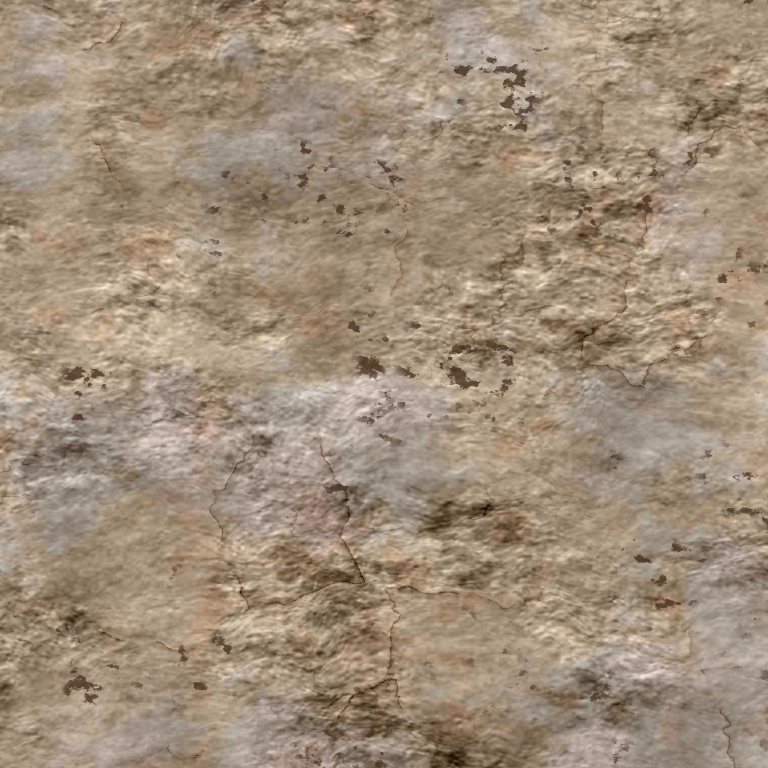
Write a three.js fragment shader that draws this texture.

```glsl
#define PLATE_SCALE vec2(5.2, 4.4)
#define STRATA_SCALE vec2(9.0, 15.0)
#define LIGHT_STEP vec2(-0.0013, 0.0022)
#define RELIEF_GAIN 6.0
#define BASE_TONE 0.77
#define SHADOW_TAN vec3(0.35, 0.275, 0.185)
#define PALE_TAN vec3(0.74, 0.665, 0.57)
#define SHADOW_GREY vec3(0.39, 0.335, 0.29)
#define PALE_LILAC vec3(0.725, 0.665, 0.635)
#define PALE_BLUE vec3(0.68, 0.65, 0.615)
#define RUST_TINT vec3(1.0, 0.84, 0.74)
#define PIT_COLOR vec3(0.25, 0.16, 0.10)

varying vec2 vUv;

float hash(vec2 p) {
  vec3 a = fract(p.xyx * 0.1031);
  a += dot(a, a.yzx + 33.33);
  return fract((a.x + a.y) * a.z);
}

vec2 hash2(vec2 p) {
  return vec2(hash(p + 11.0), hash(p + 57.0));
}

float noise(vec2 p) {
  vec2 i = floor(p);
  vec2 f = fract(p);
  vec2 w = f * f * f * (f * (f * 6.0 - 15.0) + 10.0);
  float low = mix(hash(i), hash(i + vec2(1.0, 0.0)), w.x);
  float high = mix(hash(i + vec2(0.0, 1.0)), hash(i + 1.0), w.x);
  return mix(low, high, w.y) - 0.5;
}

// Layered noise centred on zero, turned a little at each octave
float fbm(vec2 p) {
  float sum = 0.0;
  float amp = 0.48;
  for (int i = 0; i < 5; i++) {
    sum += amp * noise(p + 100.0);
    p = mat2(1.92, 0.56, -0.56, 1.92) * p + 17.3;
    amp *= 0.57;
  }
  return sum;
}

// Broken plates: x = distance to the edge, y = height above the neighbour
vec2 plates(vec2 p) {
  vec2 cell = floor(p);
  vec2 home = cell;
  vec2 toHome = vec2(0.0);
  float nearest = 9.0;
  for (int y = -1; y <= 1; y++) {
    for (int x = -1; x <= 1; x++) {
      vec2 c = cell + vec2(float(x), float(y));
      vec2 r = c + hash2(c) - p;
      if (dot(r, r) < nearest) {
        nearest = dot(r, r);
        home = c;
        toHome = r;
      }
    }
  }
  vec2 edge = vec2(9.0, 0.0);
  for (int y = -2; y <= 2; y++) {
    for (int x = -2; x <= 2; x++) {
      vec2 c = home + vec2(float(x), float(y));
      vec2 r = c + hash2(c) - p;
      vec2 between = r - toHome;
      if (dot(between, between) > 0.0001) {
        float d = dot(0.5 * (r + toHome), normalize(between));
        if (d < edge.x) edge = vec2(d, hash(home) - hash(c));
      }
    }
  }
  return edge;
}

void main() {
  vec2 p = vUv;
  vec2 warp = vec2(fbm(p * 6.0), fbm(p * 6.0 + 31.0));

  // Layered relief lit from the upper left
  vec2 bed = p * STRATA_SCALE + warp * 0.7;
  float height = fbm(bed);
  float relief = height - fbm(bed + LIGHT_STEP * STRATA_SCALE);
  float rough = smoothstep(-0.12, 0.16, fbm(p * vec2(5.0, 7.0) + 71.0));

  // Broad stains, upright streaks, grit and fine grain
  float stain = fbm(p * 4.0 + 5.0);
  float streak = fbm(p * vec2(9.0, 3.0) + 23.0);
  float grit = fbm(p * vec2(26.0, 42.0) + warp + 83.0);
  float grain = noise(p * vec2(90.0, 150.0)) + noise(p * vec2(190.0, 240.0) + 9.0);
  float tone = BASE_TONE + 0.55 * stain + 0.35 * streak + 0.6 * height;
  tone += RELIEF_GAIN * relief * mix(0.6, 1.5, rough);
  tone += (0.55 * grit + 0.3 * grain) * mix(0.6, 1.15, rough);

  // Dark stipple and thin interrupted cracks in the rough parts
  float stipple = smoothstep(0.06, 0.22, fbm(p * vec2(21.0, 36.0) + 61.0));
  tone -= 0.38 * stipple * rough;
  float vein = abs(fbm(p * vec2(7.0, 11.0) + 43.0));
  float veinGap = rough * smoothstep(-0.06, 0.08, streak + 0.5 * grit);
  tone -= 0.35 * (1.0 - smoothstep(0.002, 0.014, vein)) * veinGap;

  // Plate ledges: dark line, soft shadow below, light rim above
  vec2 jag = 0.12 * warp + 0.025 * vec2(grit, height);
  vec2 plate = plates((p + jag) * PLATE_SCALE);
  float edge = plate.x / PLATE_SCALE.x;
  float broken = smoothstep(-0.02, 0.1, fbm(p * 6.0 + 7.0) + 0.3 * grit);
  broken *= smoothstep(0.05, 0.4, abs(plate.y));
  float ledge = broken * (1.0 - smoothstep(0.0006, 0.003, edge));
  float lower = step(plate.y, 0.0);
  tone -= 0.3 * ledge + 0.36 * broken * lower * exp(-edge / 0.010);
  tone += 0.16 * broken * (1.0 - lower) * exp(-edge / 0.008);

  // Tan rock with lilac and blue-grey weathered patches
  float bluish = smoothstep(-0.08, 0.12, fbm(p * 8.0 + 91.0));
  vec3 rock = mix(SHADOW_TAN, PALE_TAN, tone);
  vec3 grey = mix(SHADOW_GREY, mix(PALE_LILAC, PALE_BLUE, bluish), tone);
  float weathered = fbm(p * vec2(6.0, 5.0) + 13.0) + 0.3 * height + 0.35 * grit;
  rock = mix(rock, grey, 0.85 * smoothstep(0.0, 0.18, weathered));

  // Rust along ledges and in small blotches
  float rust = smoothstep(0.12, 0.28, fbm(p * vec2(15.0, 19.0) + 53.0));
  rust = max(rust, 0.5 * broken * exp(-edge / 0.010));
  rock *= mix(vec3(1.0), RUST_TINT, 0.4 * rust);

  // Clustered small dark pits
  float cluster = smoothstep(0.03, 0.2, fbm(p * 8.0 + 37.0));
  float pit = smoothstep(0.13, 0.25, fbm(p * vec2(50.0, 66.0)) + 0.05 * rust);
  rock = mix(rock, PIT_COLOR, 0.75 * pit * cluster);

  gl_FragColor = vec4(clamp(rock, 0.0, 1.0), 1.0);
}
```
